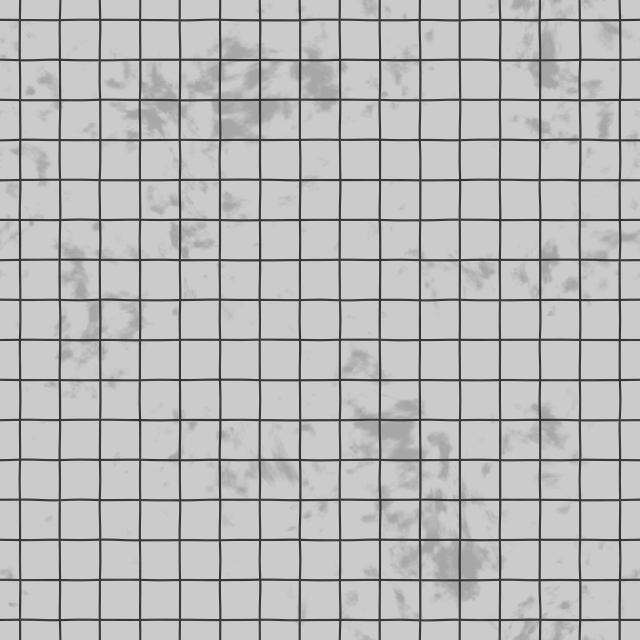
Write a three.js fragment shader that draws this pattern.

```glsl
// Pale grey square tiles divided by thin dark joints, with cloudy grey stains.
// Joints are distances to a repeated grid, nudged by noise; the stains are
// warped fractal noise gathered into patches. All noise wraps at the edges.

varying vec2 vUv;

const float TILES = 16.0;           // repeats across and up
const float JOINT_WIDTH = 0.054;    // in tile widths
const float JOINT_WOBBLE = 0.022;   // sideways drift, in tile widths
const float WOBBLE_FREQ = 24.0;
const vec3 TILE_COLOR = vec3(0.795);
const vec3 STAIN_COLOR = vec3(0.655);
const vec3 JOINT_DARK = vec3(0.19);
const vec3 JOINT_LIGHT = vec3(0.26);
const float PATCH_FREQ = 7.0;       // large stained areas
const float FLECK_FREQ = 44.0;      // flecks within them
const float WARP_FREQ = 9.0;
const float WARP_AMOUNT = 0.055;
const float STAIN_START = 0.10;
const float STAIN_FULL = 0.44;

float hash(vec2 p) {
  return fract(sin(dot(p, vec2(127.1, 311.7))) * 43758.5453);
}

// Value noise with a whole number of lattice cells across the canvas
float wrapNoise(vec2 uv, float freq, float seed) {
  vec2 p = uv * freq;
  vec2 i = floor(p);
  vec2 f = fract(p);
  f = f * f * (3.0 - 2.0 * f);
  vec2 a = mod(i, freq);
  vec2 b = mod(i + 1.0, freq);
  float low = mix(hash(a + seed), hash(vec2(b.x, a.y) + seed), f.x);
  float high = mix(hash(vec2(a.x, b.y) + seed), hash(b + seed), f.x);
  return mix(low, high, f.y);
}

float wrapFbm(vec2 uv, float freq, float seed) {
  float sum = 0.0;
  float total = 0.0;
  float weight = 1.0;
  for (int octave = 0; octave < 4; octave++) {
    sum += weight * wrapNoise(uv, freq, seed);
    total += weight;
    weight *= 0.5;
    freq *= 2.0;
    seed += 17.3;
  }
  return sum / total;
}

// Patches of flecks, stretched into short streaks by the warp
float stainAmount(vec2 uv) {
  vec2 warp = vec2(wrapNoise(uv, WARP_FREQ, 3.7), wrapNoise(uv, WARP_FREQ, 61.9)) - 0.5;
  float patches = wrapFbm(uv, PATCH_FREQ, 8.1);
  float flecks = wrapFbm(uv + WARP_AMOUNT * warp, FLECK_FREQ, 29.4);
  return smoothstep(STAIN_START, STAIN_FULL, patches + flecks - 1.0);
}

// Box-filtered coverage of the joints, which run through the cell centres
float jointCoverage(vec2 uv) {
  vec2 grid = uv * TILES;
  vec2 pixel = max(fwidth(grid), vec2(1e-5));
  vec2 drift = vec2(wrapNoise(uv, WOBBLE_FREQ, 41.2), wrapNoise(uv, WOBBLE_FREQ, 77.6)) - 0.5;
  vec2 distanceToJoint = abs(fract(grid) - 0.5 + JOINT_WOBBLE * drift);
  vec2 coverage = clamp((0.5 * JOINT_WIDTH - distanceToJoint) / pixel + 0.5, 0.0, 1.0);
  return max(coverage.x, coverage.y);
}

void main() {
  vec3 tile = mix(TILE_COLOR, STAIN_COLOR, stainAmount(vUv));
  vec3 joint = mix(JOINT_DARK, JOINT_LIGHT, wrapFbm(vUv, 32.0, 93.5));
  gl_FragColor = vec4(mix(tile, joint, jointCoverage(vUv)), 1.0);
}
```
